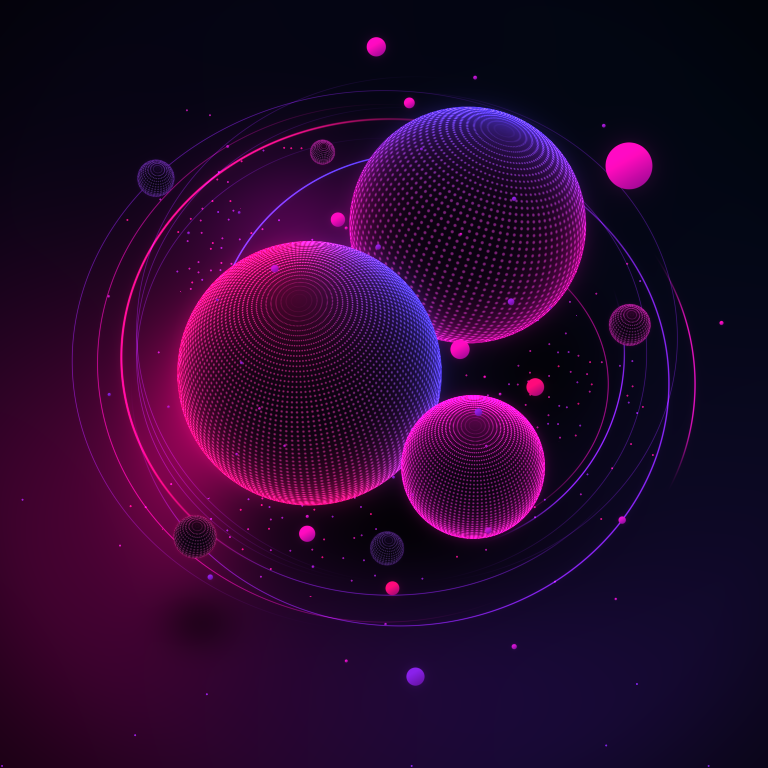
A three.js fragment shader for this background:

```glsl
// Glowing dotted spheres with thin orbits and drifting pink beads in dark space.
varying vec2 vUv;

vec2 p;
vec3 color;

float hash(float n) { return fract(sin(n * 12.9898) * 43758.5); }

float glow(vec2 q, vec2 center, vec2 size) {
  q = (q - center) / size;
  return exp(-dot(q, q));
}

// Elliptic arc (xy center, zw radii), fading out "span" radians from "mid"
void arc(vec4 ring, float mid, float span, float width, vec3 tint) {
  vec2 q = (p - ring.xy) / ring.zw;
  float k = length(q);
  float d = abs(k * (k - 1.0) / max(length(q / ring.zw), 0.001));
  float turn = acos(clamp(dot(q / k, vec2(cos(mid), sin(mid))), -1.0, 1.0));
  float line = 1.0 - smoothstep(0.0, width + 0.0008, d);
  line += 0.08 * exp(-d / (width * 3.0));
  color += tint * line * (1.0 - smoothstep(span * 0.3, span, turn));
}

// Sphere (xy center, z radius) studded with dots on meridians around a tilted pole
void dottedSphere(vec3 ball, vec2 tilt, vec2 grid, vec3 warm, vec3 cool, vec2 coolSide) {
  vec2 q = (p - ball.xy) / ball.z;
  float z = sqrt(max(1.0 - dot(q, q), 0.0));
  vec3 n = vec3(q, z);
  vec3 pole = vec3(tilt, sqrt(1.0 - dot(tilt, tilt)));
  vec3 side = normalize(cross(pole, vec3(0.0, 0.0, 1.0)));
  float lat = acos(clamp(dot(n, pole), -1.0, 1.0));
  float lon = atan(dot(n, cross(pole, side)), dot(n, side));

  vec2 cell = fract(vec2(lon / 6.28318, lat / 3.14159) * grid) - 0.5;
  vec2 pitch = vec2(6.28318 * sin(lat), 3.14159) / grid;
  float size = 0.22 * min(pitch.x, pitch.y);
  float soft = 0.0011 / (ball.z * max(z, 0.35));
  float dots = 1.0 - smoothstep(max(size - soft, 0.0), size + soft, length(cell * pitch));
  dots *= smoothstep(0.0, 0.5, lat);

  vec3 tint = mix(warm, cool, smoothstep(-0.1, 1.0, dot(q, coolSide)));
  float haze = glow(q, tilt * 1.2, vec2(0.8, 0.5));
  float rim = 0.85 * pow(1.0 - z, 1.7) + 0.35 * pow(1.0 - z, 7.0);
  vec3 body = vec3(0.025, 0.008, 0.05) + tint * (0.02 + 0.2 * haze + rim);
  body += dots * (tint * (0.35 + 0.3 * haze) + vec3(0.12, 0.1, 0.16));

  float edge = (length(q) - 1.0) * ball.z;
  color += tint * 0.16 * exp(-max(edge, 0.0) / (ball.z * 0.07));
  color = mix(color, body, 1.0 - smoothstep(-0.001, 0.001, edge));
}

void moon(float x, float y, float radius, vec3 tint) {
  dottedSphere(vec3(x, y, radius), vec2(0.1, 0.5), vec2(36.0, 20.0), tint, tint, vec2(1.0, 0.0));
}

// Smooth bead lit from above left
void bead(float x, float y, float radius, vec3 tint) {
  vec2 q = (p - vec2(x, y)) / radius;
  float r = length(q);
  vec3 body = mix(vec3(0.3, 0.03, 0.45), tint, clamp(0.9 + dot(q, vec2(-0.2, 0.35)), 0.0, 1.1));
  color += tint * 0.08 * exp(-max(r - 1.0, 0.0) * 2.5);
  color = mix(color, body, 1.0 - smoothstep(-0.0009, 0.0009, (r - 1.0) * radius));
}

void main() {
  p = vUv;
  vec3 pink = vec3(1.0, 0.04, 0.48), magenta = vec3(1.0, 0.04, 0.74);
  vec3 violet = vec3(0.52, 0.12, 0.88), blue = vec3(0.3, 0.24, 0.95);

  // Backdrop, coloured glows and soft shadows
  vec3 low = mix(vec3(0.18, 0.005, 0.14), vec3(0.06, 0.035, 0.16), smoothstep(0.0, 0.75, p.x));
  vec3 high = mix(vec3(0.025, 0.015, 0.075), vec3(0.004, 0.025, 0.07), p.x);
  color = mix(low, high, smoothstep(0.05, 0.9, p.y));
  color += vec3(0.04, 0.0, 0.06) * glow(p, vec2(0.6, 0.1), vec2(0.35, 0.2));
  color += vec3(0.14, 0.0, 0.07) * glow(p, vec2(0.13, 0.38), vec2(0.2, 0.26));
  color += vec3(0.36, 0.0, 0.16) * glow(p, vec2(0.25, 0.43), vec2(0.09, 0.17));
  color += vec3(0.25, 0.0, 0.2) * glow(p, vec2(0.38, 0.7), vec2(0.12, 0.1));
  color *= 1.0 - 0.85 * glow(p, vec2(0.53, 0.32), vec2(0.2, 0.1));
  color *= 1.0 - 0.7 * glow(p, vec2(0.7, 0.52), vec2(0.1, 0.12));
  color *= 1.0 - 0.45 * glow(p, vec2(0.26, 0.19), vec2(0.05, 0.04));
  color *= 1.0 - 0.45 * smoothstep(0.5, 0.75, length(p - 0.5));

  // Orbits
  vec4 main1 = vec4(0.508, 0.535, 0.35, 0.31), main2 = vec4(0.521, 0.501, 0.35, 0.316);
  vec4 inner = vec4(0.545, 0.54, 0.268, 0.26);
  arc(main1, 2.7, 1.6, 0.0015, pink);
  arc(main1, 4.7, 1.0, 0.0006, violet * 0.45);
  arc(main2, -0.15, 1.5, 0.001, violet * 0.9);
  arc(main2, 4.4, 1.3, 0.0006, violet * 0.5);
  arc(inner, 2.25, 0.9, 0.001, blue);
  arc(inner, -0.45, 0.8, 0.0009, violet);
  arc(vec4(0.499, 0.527, 0.372, 0.337), 3.3, 1.9, 0.0006, magenta * 0.45);
  arc(vec4(0.5, 0.53, 0.406, 0.352), 2.7, 1.9, 0.0005, violet * 0.4);
  arc(vec4(0.53, 0.5, 0.375, 0.33), 0.05, 0.5, 0.001, magenta * 0.8);
  arc(vec4(0.52, 0.5, 0.272, 0.21), 0.0, 1.1, 0.0007, magenta * 0.5);
  for (float k = 0.0; k < 5.0; k++)
    arc(vec4(0.5, 0.53, 0.322, 0.29) + 0.01 * k, 3.0 - 2.9 * mod(k, 2.0), 1.6, 0.0005, violet * 0.3);

  // Fine dust, one speck per grid cell
  vec2 cell = floor(p * 75.0);
  float seed = hash(cell.x + cell.y * 7.31);
  vec2 speck = fract(p * 75.0) - 0.2 - 0.6 * vec2(hash(seed * 91.0), hash(seed * 57.0));
  float zone = glow(p, vec2(0.72, 0.5), vec2(0.09, 0.12)) + glow(p, vec2(0.29, 0.7), vec2(0.07, 0.1));
  zone = 0.4 * (zone + glow(p, vec2(0.4, 0.31), vec2(0.14, 0.06)));
  color += mix(violet, pink, hash(seed * 33.0)) * 0.8 * step(seed, zone) * (1.0 - smoothstep(0.04, 0.15, length(speck)));

  // Great spheres back to front, then small moons
  dottedSphere(vec3(0.609, 0.707, 0.154), vec2(0.31, 0.8), vec2(84.0, 54.0), magenta * 0.85, blue, vec2(0.15, 0.85));
  dottedSphere(vec3(0.403, 0.514, 0.172), vec2(-0.08, 0.55), vec2(124.0, 80.0), pink, blue, vec2(0.95, 0.3));
  dottedSphere(vec3(0.616, 0.392, 0.0935), vec2(0.03, 0.58), vec2(96.0, 56.0), magenta, magenta, vec2(1.0, 0.0));
  moon(0.203, 0.768, 0.024, violet * 0.4);
  moon(0.42, 0.802, 0.016, magenta * 0.45);
  moon(0.82, 0.577, 0.027, magenta * 0.5);
  moon(0.254, 0.301, 0.028, pink * 0.4);
  moon(0.504, 0.286, 0.022, violet * 0.25);

  // Scattered tiny beads, then the large ones
  for (float k = 1.0; k < 40.0; k++) {
    vec2 at = vec2(0.5, 0.52) + (0.12 + 0.33 * hash(k)) * vec2(cos(k * 2.4), sin(k * 2.4));
    bead(at.x, at.y, 0.0015 + 0.004 * pow(hash(k + 70.0), 3.0), mix(violet, magenta, hash(k + 31.0)));
  }
  bead(0.819, 0.784, 0.0305, magenta);
  bead(0.49, 0.939, 0.0125, magenta);
  bead(0.533, 0.866, 0.007, magenta);
  bead(0.44, 0.714, 0.0093, magenta);
  bead(0.599, 0.545, 0.0125, magenta);
  bead(0.697, 0.496, 0.0115, pink);
  bead(0.4, 0.305, 0.0105, magenta);
  bead(0.511, 0.234, 0.009, pink);
  bead(0.541, 0.119, 0.0118, violet);

  gl_FragColor = vec4(color, 1.0);
}
```
